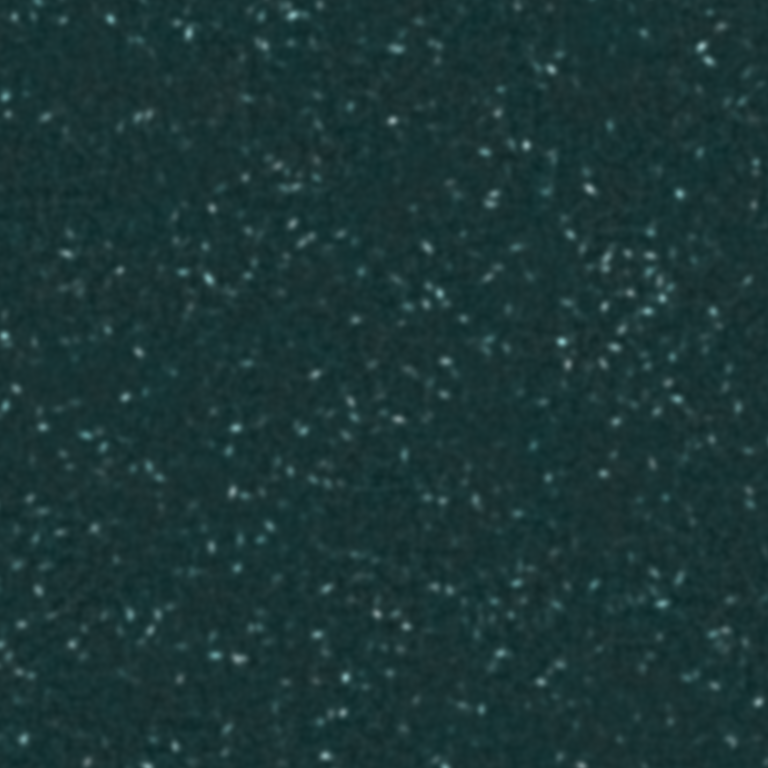
Reproduce this texture procedurally as a Shadertoy shader.

```glsl
// Dark teal metallic paint with soft mottling and scattered pale flecks.

vec2 hash2(vec2 p) {
    vec3 q = fract(p.xyx * vec3(0.1031, 0.1030, 0.0973));
    q += dot(q, q.yzx + 33.33);
    return fract((q.xx + q.yz) * q.zy);
}

// Gradient noise, roughly -0.7 to 0.7
float cornerSlope(vec2 cell, vec2 offset) {
    float angle = 6.2832 * hash2(cell).x;
    return dot(vec2(cos(angle), sin(angle)), offset);
}

float gradientNoise(vec2 p) {
    vec2 i = floor(p), f = fract(p);
    vec2 u = f * f * f * (f * (f * 6.0 - 15.0) + 10.0);
    vec2 e = vec2(1.0, 0.0);
    float low = mix(cornerSlope(i, f), cornerSlope(i + e, f - e), u.x);
    float high = mix(cornerSlope(i + e.yx, f - e.yx), cornerSlope(i + 1.0, f - 1.0), u.x);
    return mix(low, high, u.y);
}

// Soft, slightly stretched flecks: one per cell, most of them faint
vec3 flecks(vec2 p, float density) {
    vec3 light = vec3(0.0);
    vec2 home = floor(p);
    for (int y = -1; y <= 1; y++)
    for (int x = -1; x <= 1; x++) {
        vec2 cell = home + vec2(x, y);
        vec2 shine = hash2(cell + 217.0);
        vec2 shape = hash2(cell + 431.0);
        vec2 d = p - cell - hash2(cell + 73.0);
        float angle = 3.1416 * shape.x;
        vec2 axis = vec2(cos(angle), sin(angle));
        vec2 local = vec2(dot(d, axis), dot(d, vec2(-axis.y, axis.x)));
        local /= vec2(0.27 + 0.12 * shape.y, 0.25);
        float glow = 0.26 * pow(shine.x, 9.0) * density + 0.22 * pow(shine.x, 45.0);
        vec3 tint = mix(vec3(0.76, 1.03, 1.03), vec3(1.05, 1.0, 1.0), shine.y);
        light += tint * glow * exp(-0.5 * dot(local, local));
    }
    return light;
}

void mainImage(out vec4 fragColor, in vec2 fragCoord) {
    vec2 uv = fragCoord / iResolution.y;

    // Broad patches gather the flecks and shift the ground hue
    float patches = gradientNoise(uv * 7.0 + 11.0) + 0.6 * gradientNoise(uv * 15.0 + 40.0);
    float density = clamp(0.9 + 1.1 * patches, 0.25, 1.6);
    float hue = gradientNoise(uv * 12.0 + 90.0) + 0.7 * gradientNoise(uv * 38.0 + 130.0);

    // Fine grain is stronger where the flecks are dense
    float grain = gradientNoise(uv * 62.0 + 200.0) + 0.7 * gradientNoise(uv * 105.0 + 320.0);
    vec3 color = vec3(0.094, 0.196, 0.197);
    color += grain * (0.022 + 0.022 * density);
    color += hue * vec3(0.022, -0.006, -0.008);

    color += flecks(uv * 64.0 + 500.0, density);
    fragColor = vec4(clamp(color, 0.0, 1.0), 1.0);
}
```
